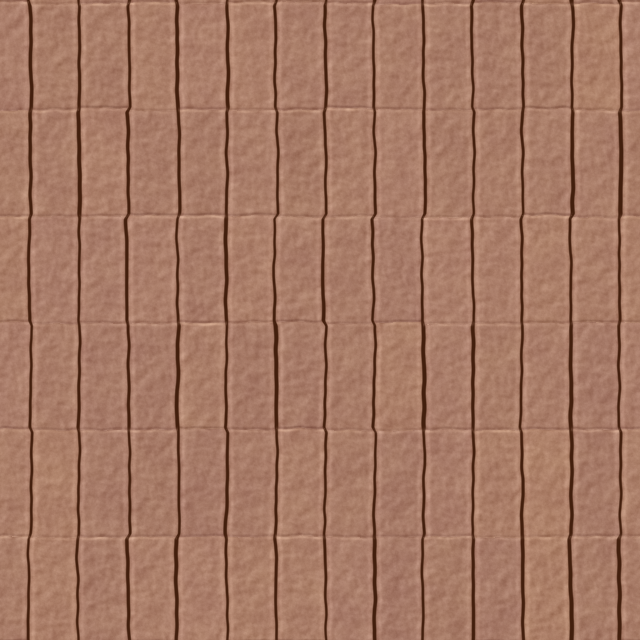
A Shadertoy shader for this texture:

```glsl
// Weathered terracotta tiles: 13 columns by 6 rows, dark upright joints, faint level seams.

const vec2 GRID = vec2(13.0, 6.0);
const vec2 GRID_SHIFT = vec2(-0.61, 0.03);
const vec3 CLAY = vec3(0.665, 0.492, 0.410);
const vec3 OCHRE = vec3(0.665, 0.485, 0.375);
const vec3 ROSE = vec3(0.655, 0.480, 0.415);
const vec3 JOINT = vec3(0.26, 0.12, 0.05);

vec2 hash2(vec2 p) {
    vec3 q = fract(vec3(p.xyx) * vec3(0.1031, 0.1030, 0.0973));
    q += dot(q, q.yzx + 33.33);
    return fract((q.xx + q.yz) * q.zy);
}

// Random pair for a grid cell, wrapped so the sheet repeats.
vec2 cellHash(vec2 cell, float seed) {
    return hash2(mod(cell, GRID) + seed);
}

float gradientDot(vec2 cell, vec2 corner, vec2 f) {
    float angle = 6.2832 * hash2(cell + corner).x;
    return dot(vec2(cos(angle), sin(angle)), f - corner);
}

float gradientNoise(vec2 p) {
    vec2 i = floor(p), f = fract(p);
    vec2 u = f * f * f * (f * (f * 6.0 - 15.0) + 10.0);
    float low = mix(gradientDot(i, vec2(0, 0), f), gradientDot(i, vec2(1, 0), f), u.x);
    float high = mix(gradientDot(i, vec2(0, 1), f), gradientDot(i, vec2(1, 1), f), u.x);
    return mix(low, high, u.y);
}

float fbm(vec2 p) {
    float sum = 0.0, amplitude = 0.5;
    for (int i = 0; i < 4; i++) {
        sum += amplitude * gradientNoise(p);
        p = mat2(1.6, 1.2, -1.2, 1.6) * p + 7.3;
        amplitude *= 0.55;
    }
    return sum;
}

// Sideways offset (x) and half width (y) of one joint within one row, in columns.
vec2 jointShape(float joint, float row, float height) {
    vec2 own = cellHash(vec2(joint, row), 11.0) - 0.5;
    vec2 shared = cellHash(vec2(0.0, row), 47.0) - 0.5;
    vec2 extra = cellHash(vec2(joint, row), 83.0);
    float along = height - row - 0.5;
    float wobble = 0.035 * gradientNoise(vec2(along * 5.0, extra.x * 90.0));
    float offset = 0.05 * own.x + 0.04 * shared.x + (0.05 * own.y + 0.05 * shared.y) * along;
    float swell = 0.016 * (extra.y - 0.5) * along;
    return vec2(offset + wobble, mix(0.020, 0.036, extra.x * extra.x) + swell);
}

// Bell curve around zero.
float ridge(float d, float width) {
    return exp(-d * d / (width * width));
}

// Rough stone lit from the upper left.
float relief(vec2 p, float reach) {
    return fbm(p + vec2(-reach, reach)) - fbm(p + vec2(reach, -reach));
}

void mainImage(out vec4 fragColor, in vec2 fragCoord) {
    vec2 uv = fragCoord / iResolution.xy;
    vec2 g = uv * GRID + GRID_SHIFT;
    vec2 pixel = GRID / iResolution.xy;

    // Nearest upright joint, eased across the row break
    float joint = floor(g.x + 0.5);
    float seam = floor(g.y + 0.5);
    float above = smoothstep(-0.035, 0.035, g.y - seam);
    vec2 shape = mix(jointShape(joint, seam - 1.0, g.y), jointShape(joint, seam, g.y), above);
    float side = g.x - joint - shape.x;
    float column = side > 0.0 ? joint : joint - 1.0;

    // Nearest level seam, uneven from tile to tile
    vec2 seamRandom = cellHash(vec2(column, seam), 131.0);
    float ripple = 0.018 * gradientNoise(vec2((g.x - column) * 3.0, seamRandom.x * 70.0));
    float rise = g.y - seam - 0.025 * (seamRandom.x - 0.5) - ripple;
    float row = rise > 0.0 ? seam : seam - 1.0;

    // Tile tint and grain
    vec2 tile = vec2(column, row);
    vec2 tint = cellHash(tile, 171.0);
    vec2 grain = (g - tile) / GRID + 3.0 * cellHash(tile, 211.0);
    vec3 color = mix(CLAY, OCHRE, 0.5 * tint.x * tint.x);
    color = mix(color, ROSE, 0.6 * tint.y);
    color += 0.025 * (tint.x - 0.5);
    color += vec3(0.9, 1.0, 1.0) * 0.13 * relief(grain * 52.0, 0.13);
    color += 0.055 * fbm(grain * 120.0);
    float stain = fbm(grain * 17.0);
    color += vec3(0.05, 0.06, 0.04) * stain;

    // Worn seam: pale lip below, thin shade above
    float wear = 0.3 + 0.7 * seamRandom.y * seamRandom.y;
    float breakup = clamp(0.75 + 1.3 * gradientNoise(grain * 45.0), 0.0, 1.2);
    color += vec3(0.12, 0.125, 0.11) * wear * breakup * ridge(rise + 0.012, 0.014);
    color -= vec3(0.10, 0.10, 0.09) * (0.4 + 0.6 * seamRandom.x) * ridge(rise - 0.014, 0.013);

    // Pale arrises beside the dark joint
    float gap = abs(side) - shape.y;
    float lip = side > 0.0 ? 0.055 : 0.04;
    color += lip * ridge(gap - 0.075, 0.04);

    // Joint core and soft shadow
    float soft = max(0.026, pixel.x);
    float core = 1.0 - smoothstep(-0.5 * soft, soft, gap);
    float pinch = 1.0 - 0.3 * ridge(rise, 0.02) * seamRandom.y;
    color = mix(color, JOINT, core * pinch);

    fragColor = vec4(clamp(color, 0.0, 1.0), 1.0);
}
```
